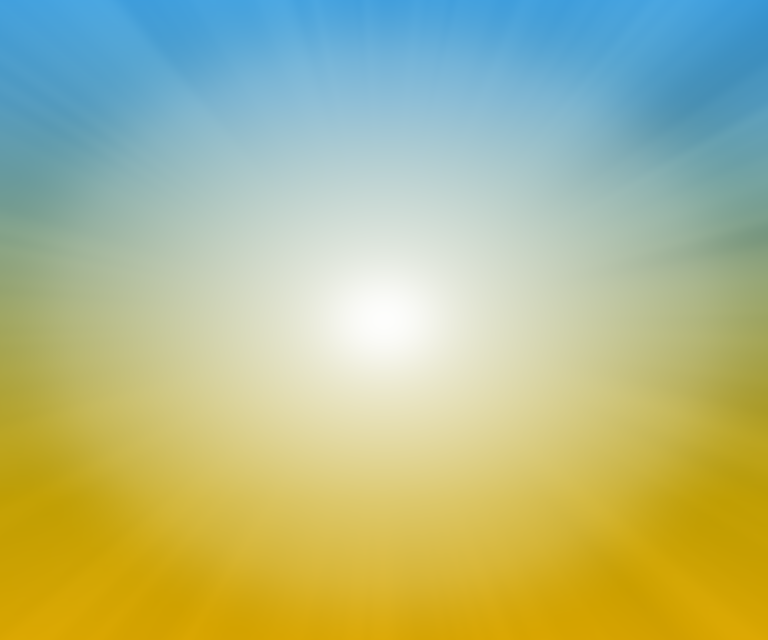
This background is drawn by a Shadertoy shader. Its source:

```glsl
float hash(float n) {
    n = fract(n * 0.1031);
    n *= n + 33.33;
    n *= n + n;
    return fract(n);
}

// Value noise around the circle; count cells close without a seam
float ringNoise(float turn, float count, float seed) {
    float x = turn * count;
    float cell = floor(x);
    float blend = smoothstep(0.0, 1.0, x - cell);
    return mix(hash(mod(cell, count) + seed),
               hash(mod(cell + 1.0, count) + seed), blend);
}

vec3 skyToGold(float y) {
    vec3 color = mix(vec3(0.845, 0.645, 0.0), vec3(0.765, 0.63, 0.02), clamp(y / 0.22, 0.0, 1.0));
    color = mix(color, vec3(0.71, 0.65, 0.20), clamp((y - 0.22) / 0.15, 0.0, 1.0));
    color = mix(color, vec3(0.55, 0.63, 0.47), clamp((y - 0.37) / 0.21, 0.0, 1.0));
    color = mix(color, vec3(0.355, 0.63, 0.765), clamp((y - 0.58) / 0.26, 0.0, 1.0));
    return mix(color, vec3(0.26, 0.63, 0.87), clamp((y - 0.84) / 0.16, 0.0, 1.0));
}

// Soft bump of one broad beam, angles in turns
float beam(float turn, float center, float width) {
    float offset = (fract(turn - center + 0.5) - 0.5) / width;
    return exp(-offset * offset);
}

void mainImage(out vec4 fragColor, in vec2 fragCoord) {
    vec2 uv = fragCoord / iResolution.xy;
    vec2 fromCenter = (fragCoord - 0.5 * iResolution.xy) / iResolution.y;
    float radius = length(fromCenter);
    float turn = fract(atan(fromCenter.y, fromCenter.x + 1e-5) / 6.2831853 + 1.0);

    vec3 color = skyToGold(uv.y);

    // Fine streaks of several widths, stronger toward the rim
    float streaks = 0.0;
    float weight = 0.5;
    for (int i = 0; i < 3; i++) {
        float count = 60.0 * exp2(float(i));
        streaks += weight * (ringNoise(turn, count, 17.0 + 251.0 * float(i)) - 0.5);
        weight *= 0.6;
    }
    float rim = smoothstep(0.2, 0.65, radius);
    float skyGain = mix(0.06, 0.11, smoothstep(0.45, 0.8, uv.y));
    color += streaks * rim * skyGain * vec3(1.0, 0.8, 0.5);

    // Broad shaded beams at the right
    float shade = beam(turn, 0.098, 0.014) + 0.5 * beam(turn, 0.035, 0.012)
                + 0.6 * beam(turn, 0.965, 0.012);
    color -= 0.05 * shade * rim;

    // Elliptical white glow reaching the edges
    float reach = length((uv - 0.5) * 2.0);
    float glow = 1.0 - smoothstep(-0.9, 1.05, reach) * 1.0;
    glow = mix(glow, clamp(1.0 - reach * 0.94, 0.0, 1.0), 0.85);
    glow *= smoothstep(1.15, 0.8, reach);
    glow = mix(glow, 1.0, 0.75 * exp(-reach * reach * 60.0));
    color = mix(color, vec3(1.0), clamp(glow, 0.0, 1.0));

    fragColor = vec4(clamp(color, 0.0, 1.0), 1.0);
}
```
